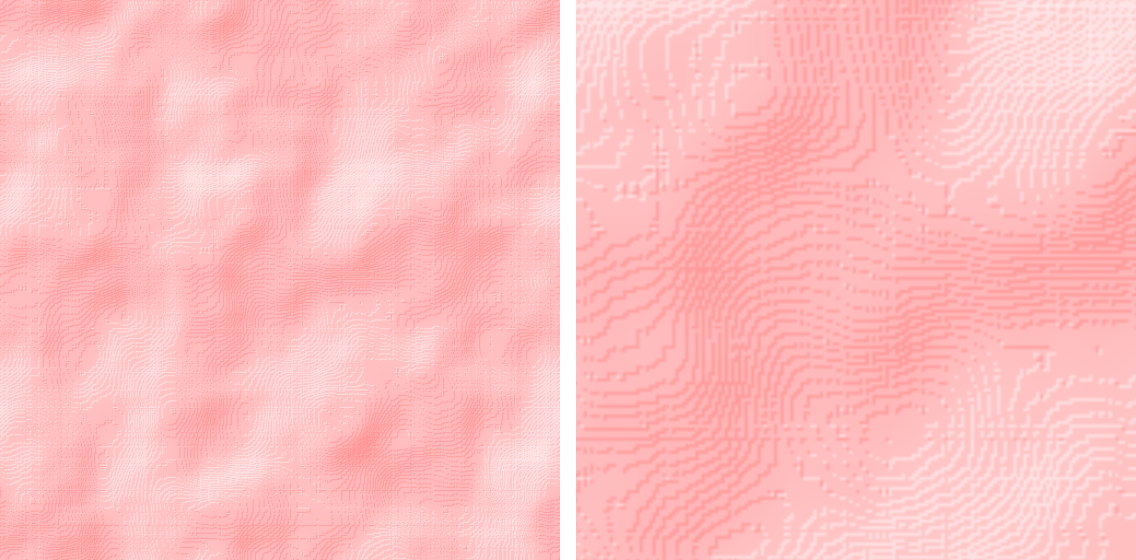
Left, the full canvas; right, a detail of the centre.
Reproduce this texture procedurally as a WebGL 1 fragment shader.

```glsl
precision highp float;

uniform vec2 u_resolution;

#define GRID 512.0          // height samples per tile side
#define HILLS 4.0           // largest noise cells per tile side
#define ROUGHNESS 0.3       // amplitude ratio between octaves
#define LEVELS 36.0         // terraces per unit of height
#define WEAVE_COARSE 0.3    // stair jitter, in terraces
#define WEAVE_FINE 0.2      // thread jitter, in terraces
#define SOFT_RELIEF 0.07    // strength of the smooth shading
#define LINE_RELIEF 0.095   // strength of the terrace edges
#define FLAT_COLOR vec3(1.0, 0.745, 0.75)
#define TONE_LIMITS vec2(-0.18, 0.16)

float hash(vec2 p) {
  vec3 q = fract(p.xyx * vec3(0.1031, 0.1030, 0.0973));
  q += dot(q, q.yzx + 33.33);
  return fract((q.x + q.y) * q.z);
}

// Dot product of a wrapped lattice gradient with the offset from it
float gradientAt(vec2 lattice, vec2 offset, float period) {
  float angle = 6.2831853 * hash(mod(lattice, period) + period * 3.7);
  return dot(vec2(cos(angle), sin(angle)), offset);
}

float gradientNoise(vec2 p, float period) {
  vec2 i = floor(p);
  vec2 f = p - i;
  vec2 u = f * f * f * (f * (f * 6.0 - 15.0) + 10.0);
  vec2 e = vec2(1.0, 0.0);
  float bottom = mix(gradientAt(i, f, period),
                     gradientAt(i + e, f - e, period), u.x);
  float top = mix(gradientAt(i + e.yx, f - e.yx, period),
                  gradientAt(i + 1.0, f - 1.0, period), u.x);
  return mix(bottom, top, u.y);
}

// Row and column offsets that turn contours into stairs and threads
float weave(vec2 cell) {
  vec2 thread = mod(cell, GRID);
  vec2 block = floor(thread / 4.0);
  float coarse = hash(vec2(block.x, 11.0)) + hash(vec2(block.y, 47.0));
  float fine = hash(vec2(thread.x, 83.0)) + hash(vec2(thread.y, 29.0));
  return WEAVE_COARSE * coarse + WEAVE_FINE * fine;
}

// x: smooth height, y: terraced height, both in terraces
vec2 heights(vec2 cell) {
  vec2 uv = cell / GRID;
  float period = HILLS;
  float amplitude = LEVELS;
  float height = 0.0;
  for (int octave = 0; octave < 3; octave++) {
    height += amplitude * gradientNoise(uv * period, period);
    period *= 2.0;
    amplitude *= ROUGHNESS;
  }
  return vec2(height, floor(height + weave(cell)));
}

// Relief lit from the upper left
float emboss(vec2 cell) {
  vec2 here = heights(cell);
  vec2 rise = heights(cell + vec2(1.0, 0.0)) - here;
  vec2 climb = heights(cell + vec2(0.0, 1.0)) - here;
  return dot(rise - climb, vec2(SOFT_RELIEF, LINE_RELIEF));
}

void main() {
  // Blend neighbouring samples so that the edges stay smooth at any size
  vec2 p = gl_FragCoord.xy / u_resolution * GRID - 0.5;
  vec2 cell = floor(p);
  vec2 f = p - cell;
  float tone = mix(
    mix(emboss(cell), emboss(cell + vec2(1.0, 0.0)), f.x),
    mix(emboss(cell + vec2(0.0, 1.0)), emboss(cell + 1.0), f.x), f.y);

  tone = clamp(tone, TONE_LIMITS.x, TONE_LIMITS.y);
  gl_FragColor = vec4(FLAT_COLOR + vec3(0.0, tone, tone), 1.0);
}
```
